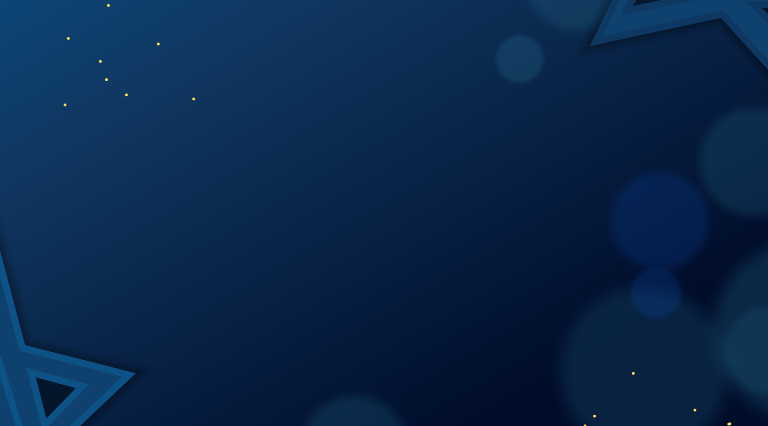
Reproduce this background procedurally as a Shadertoy shader.

```glsl
// Deep blue diagonal gradient with soft light discs, two outlined corner stars and gold sparks.
// Lengths are in hundredths of the canvas height.

const vec3 SKY_CORNER = vec3(0.05, 0.27, 0.46);
const vec3 SKY_BAND   = vec3(0.06, 0.21, 0.37);
const vec3 SKY_DEEP   = vec3(0.00, 0.05, 0.165);
const vec2 SKY_AXIS   = vec2(0.0051, 0.0086);
const float BAND_AT = 0.40, DEEP_AT = 1.43;

const vec3 TEAL = vec3(0.13, 0.40, 0.52);
const vec3 BLUE = vec3(0.03, 0.25, 0.60);
const vec3 GOLD = vec3(1.00, 0.86, 0.36);
const vec3 STAR_FILL = vec3(0.055, 0.255, 0.43);
const vec3 RIM_LIGHT = vec3(0.05, 0.32, 0.53);
const vec3 RIM_DARK  = vec3(0.055, 0.215, 0.38);

const float RIM_WIDTH = 1.6, SHADOW_SIZE = 3.0, SHADOW_ALPHA = 0.4;
const float SPARK_RADIUS = 0.33;

// Discs: centre, radius, opacity; the last ones are blue.
const int DISCS = 9, FIRST_BLUE = 7;
const vec4 DISC[DISCS] = vec4[](
    vec4(122.0, 86.2, 5.9, 0.33), vec4(135.4, 105.0, 13.0, 0.28),
    vec4(177.0, 62.0, 13.6, 0.27), vec4(151.2, 12.7, 21.0, 0.24),
    vec4(188.0, 22.5, 22.0, 0.30), vec4(180.3, 17.8, 11.0, 0.22),
    vec4(83.3, -5.6, 13.5, 0.27), vec4(154.9, 48.1, 12.2, 0.27),
    vec4(154.0, 31.2, 6.3, 0.28));

float pixelSize;

// Antialiased coverage of a signed distance.
float cover(float d) { return 1.0 - smoothstep(-0.5 * pixelSize, 0.5 * pixelSize, d); }

// Signed distance to line ab, positive on its left.
float edge(vec2 p, vec2 a, vec2 b) {
    vec2 dir = normalize(b - a);
    return dot(p - a, vec2(-dir.y, dir.x));
}

float triangle(vec2 p, vec2 a, vec2 b, vec2 c) {
    return max(edge(p, a, b), max(edge(p, b, c), edge(p, c, a)));
}

// One pointed arm joined at a notch to its neighbour.
float starArms(vec2 p, vec2 neighbour, vec2 notch, vec2 tip, vec2 back) {
    return min(edge(p, neighbour, notch), max(edge(p, notch, tip), edge(p, tip, back)));
}

vec2 hash2(float n) {
    vec3 q = fract(vec3(n) * vec3(0.1031, 0.1030, 0.0973));
    q += dot(q, q.yzx + 33.33);
    return fract((q.xx + q.yz) * q.zy);
}

vec3 sky(vec2 p) {
    float t = dot(vec2(p.x, 100.0 - p.y), SKY_AXIS);
    vec3 upper = mix(SKY_CORNER, SKY_BAND, clamp(t / BAND_AT, 0.0, 1.0));
    return mix(upper, SKY_DEEP, clamp((t - BAND_AT) / (DEEP_AT - BAND_AT), 0.0, 1.0));
}

// Shadow, fill and rim of a star whose holes show what lies behind.
vec3 paintStar(vec3 behind, float body, float hole, vec3 rim) {
    float shade = SHADOW_ALPHA * (1.0 - smoothstep(-1.0, SHADOW_SIZE, body));
    vec3 shadowed = behind * (1.0 - shade);
    float rimDist = min(abs(body + 0.5 * RIM_WIDTH), abs(hole - 0.5 * RIM_WIDTH));
    vec3 paint = mix(STAR_FILL, rim, cover(rimDist - 0.5 * RIM_WIDTH));
    return mix(shadowed, paint, cover(max(body, -hole)));
}

// Sparks scattered over a box, denser toward its start edge.
float sparks(vec2 p, vec2 start, vec2 extent, int count, float seed) {
    float nearest = 1e3;
    for (int i = 0; i < count; i++) {
        vec2 h = hash2(seed + float(i) * 7.0);
        nearest = min(nearest, length(p - start - extent * vec2(h.x, h.y * sqrt(h.y))));
    }
    return cover(nearest - SPARK_RADIUS);
}

void mainImage(out vec4 fragColor, in vec2 fragCoord) {
    pixelSize = 100.0 / iResolution.y;
    vec2 p = fragCoord * pixelSize;
    vec3 color = sky(p);

    // Soft discs
    for (int i = 0; i < DISCS; i++) {
        float r = length(p - DISC[i].xy) / DISC[i].z;
        float alpha = DISC[i].w * (1.0 - smoothstep(0.78, 1.08, r));
        color = mix(color, i < FIRST_BLUE ? TEAL : BLUE, alpha);
    }

    // Lower left star, with the rim of its inner core
    float body = starArms(p, vec2(0.0, 41.3), vec2(5.9, 19.0), vec2(31.9, 12.4), vec2(18.8, 0.0));
    float hole = triangle(p, vec2(8.4, 11.4), vec2(17.8, 8.9), vec2(10.9, 1.8));
    color = paintStar(color, body, hole, RIM_LIGHT);
    float core = abs(edge(p, vec2(0.0, 14.3), vec2(4.5, 0.0)));
    color = mix(color, RIM_LIGHT, cover(core - 0.5 * RIM_WIDTH));

    // Upper right star
    body = starArms(p, vec2(180.3, 83.6), vec2(169.2, 95.8), vec2(138.5, 89.2), vec2(143.7, 100.0));
    hole = min(triangle(p, vec2(148.6, 98.6), vec2(151.4, 104.2), vec2(162.0, 101.4)),
               triangle(p, vec2(178.9, 98.1), vec2(186.0, 98.1), vec2(186.0, 91.0)));
    color = paintStar(color, body, hole, RIM_DARK);

    // Gold sparks
    float glint = max(sparks(p, vec2(12.0, 100.0), vec2(44.0, -25.0), 8, 3.0),
                      sparks(p, vec2(135.0, 0.0), vec2(37.0, 16.0), 6, 91.0));
    fragColor = vec4(mix(color, GOLD, glint), 1.0);
}
```
